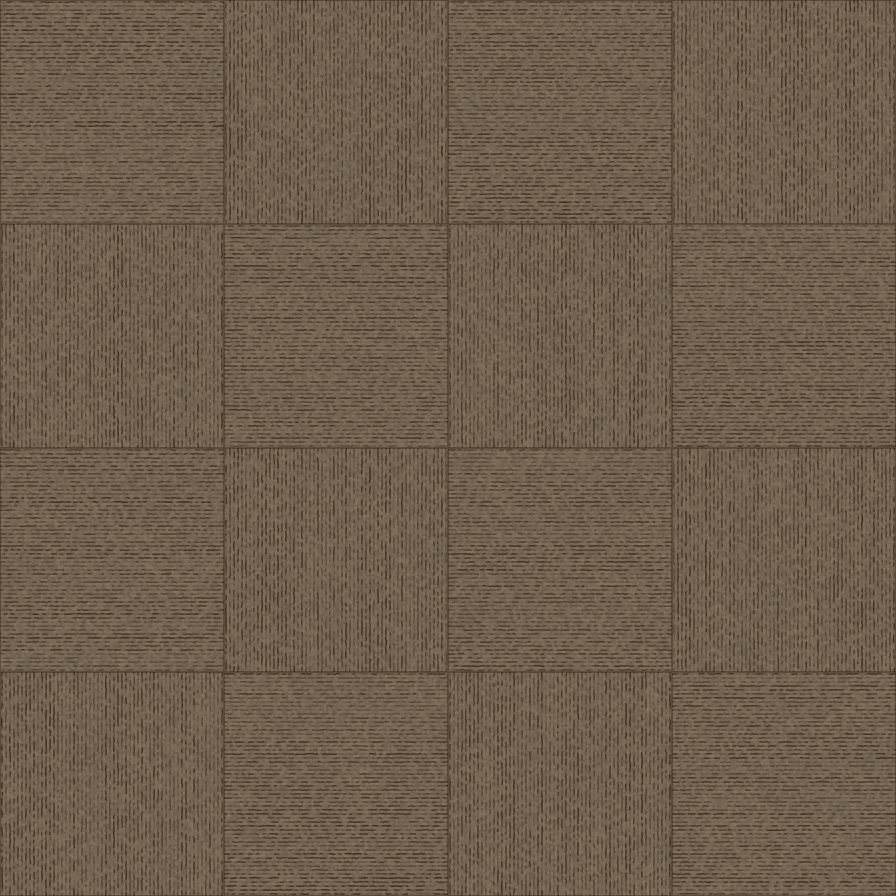
Write a WebGL 2 fragment shader that draws this texture.

```glsl
#version 300 es
precision highp float;
// Ribbed carpet tiles laid quarter-turn, with short broken grooves and thin seams.
uniform vec2 u_resolution;
out vec4 fragColor;

const float TILES = 4.0;
const float RIBS_PER_TILE = 56.0;
const float GROOVE_HALF_WIDTH = 0.14; // in rib pitches
const float SEAM_HALF_WIDTH = 0.0022; // in tile widths
const vec3 YARN = vec3(0.468, 0.412, 0.340);
const vec3 GROOVE = vec3(0.20, 0.135, 0.075);
const vec3 SEAM = vec3(0.20, 0.145, 0.09);

float hash(vec2 p) {
    vec3 q = fract(vec3(p.xyx) * 0.1031);
    q += dot(q, q.yzx + 33.33);
    return fract((q.x + q.y) * q.z);
}

float valueNoise(vec2 p) {
    vec2 cell = floor(p);
    vec2 f = fract(p);
    f = f * f * (3.0 - 2.0 * f);
    float low = mix(hash(cell), hash(cell + vec2(1.0, 0.0)), f.x);
    float high = mix(hash(cell + vec2(0.0, 1.0)), hash(cell + vec2(1.0, 1.0)), f.x);
    return mix(low, high, f.y);
}

// Share of a pixel covered by a band centred at distance zero.
float bandCoverage(float dist, float halfWidth, float pixel) {
    float start = max(dist - 0.5 * pixel, -halfWidth);
    float end = min(dist + 0.5 * pixel, halfWidth);
    return max(end - start, 0.0) / pixel;
}

// x runs across the ribs, y along them, both in rib pitches.
vec3 ribbedPile(vec2 p, float seed, float pixel) {
    float rib = floor(p.x);
    float across = fract(p.x) - 0.5;

    // Grooves of uneven depth, pinched shut by each stitch
    float ribDepth = mix(0.5, 1.0, hash(vec2(rib, seed)));
    float dash = valueNoise(vec2(rib, p.y * 1.25 + seed * 97.0 + rib * 0.37));
    float depth = ribDepth * mix(0.2, 1.1, smoothstep(0.2, 0.75, dash));
    float wobble = 0.14 * (hash(vec2(rib + 31.0, floor(p.y * 1.25) + seed * 61.0)) - 0.5);
    float groove = bandCoverage(across + wobble, GROOVE_HALF_WIDTH, pixel);

    // Stitch grain and slow changes of tone
    float grain = valueNoise(p * vec2(2.0, 1.9) + seed * 130.0) - 0.5;
    float tone = valueNoise(p * vec2(0.3, 0.06) + seed * 50.0) - 0.5;
    vec3 yarn = YARN * (1.0 + 0.2 * grain + 0.03 * tone);
    return mix(yarn, GROOVE, clamp(groove * depth, 0.0, 1.0));
}

void main() {
    vec2 uv = gl_FragCoord.xy / u_resolution;
    vec2 grid = uv * TILES;
    vec2 tile = floor(grid);
    vec2 tilePixel = TILES / u_resolution;

    // Alternate rib direction like a checkerboard
    bool upright = mod(tile.x + tile.y, 2.0) < 0.5;
    vec2 local = upright ? fract(grid) : fract(grid).yx;
    float pixel = (upright ? tilePixel.x : tilePixel.y) * RIBS_PER_TILE;
    float seed = tile.x + tile.y * TILES + 1.0;
    vec3 color = ribbedPile(local * RIBS_PER_TILE, seed, pixel);

    // Seams between tiles
    vec2 edge = abs(fract(grid + 0.5) - 0.5);
    float seam = max(bandCoverage(edge.x, SEAM_HALF_WIDTH, tilePixel.x),
                     bandCoverage(edge.y, SEAM_HALF_WIDTH, tilePixel.y));
    color = mix(color, SEAM, 0.9 * seam);
    fragColor = vec4(color, 1.0);
}
```
